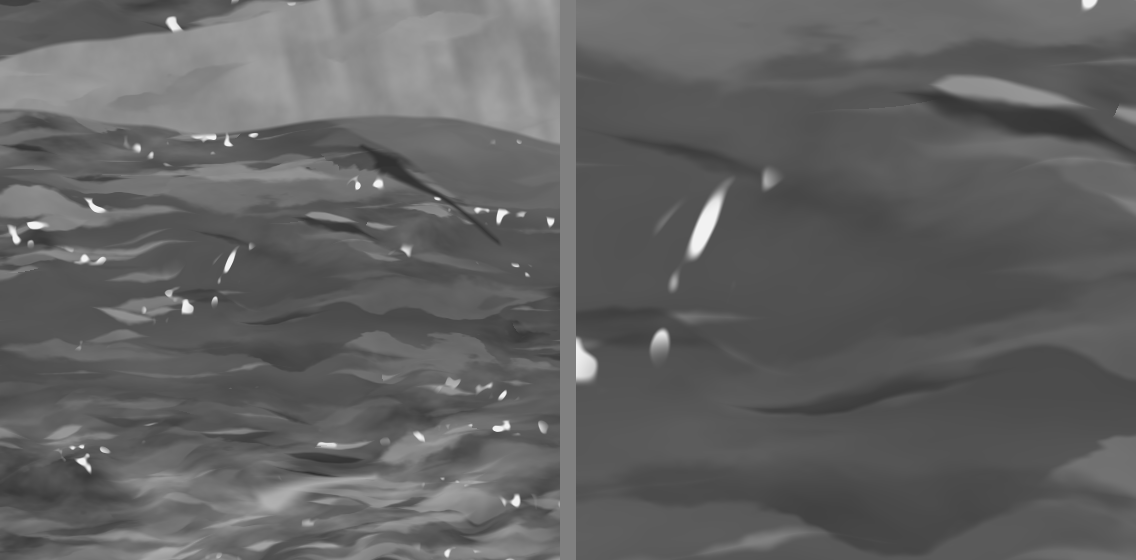
Left, the full canvas; right, a detail of the centre.
A WebGL 2 fragment shader for this texture:

```glsl
#version 300 es
precision highp float;
// Grey layered rock: a pale striated band above dark, nearly level slabs.
// Warped, stretched noise gives the bedding; scattered tapered shards give
// ledges, facets and cracks; clustered specks give the glints.

uniform vec2 u_resolution;
out vec4 fragColor;

vec4 hash4(vec2 cell, float seed) {
  vec4 q = fract(vec4(cell.xyx, seed) * vec4(0.1031, 0.1030, 0.0973, 0.1099));
  q += dot(q, q.wzxy + 33.33);
  return fract((q.xxyz + q.yzzw) * q.zywx);
}

float noise(vec2 p) {
  vec2 cell = floor(p), f = fract(p);
  f = f * f * (3.0 - 2.0 * f);
  float bottom = mix(hash4(cell, 1.7).x, hash4(cell + vec2(1, 0), 1.7).x, f.x);
  float top = mix(hash4(cell + vec2(0, 1), 1.7).x, hash4(cell + vec2(1, 1), 1.7).x, f.x);
  return mix(bottom, top, f.y);
}

float fbm(vec2 p) {
  float sum = 0.0, weight = 0.55;
  for (int i = 0; i < 4; i++) {
    sum += weight * noise(p);
    p = mat2(1.96, 0.2, -0.2, 1.96) * p + vec2(17.3, 9.1);
    weight *= 0.47;
  }
  return sum;
}

// Lays tapered, slightly tilted lenses over the tone, one or none per cell.
float addShards(float tone, vec2 p, vec2 size, float seed, float density,
                float tilt, vec2 toneRange, float opacity) {
  vec2 home = floor(p / size);
  float ragged = (fbm(p * vec2(18.0, 36.0) + seed) - 0.5) * size.y * 0.6;
  float mottle = 0.12 * (fbm(p * vec2(13.0, 30.0) + seed * 3.0) - 0.5);
  for (int j = -1; j <= 1; j++)
  for (int i = -1; i <= 1; i++) {
    vec2 cell = home + vec2(i, j);
    vec4 place = hash4(cell, seed), form = hash4(cell, seed + 5.3);
    if (place.x > density) continue;
    vec2 d = p - (cell + 0.2 + 0.6 * place.yz) * size;
    d.y -= d.x * (tilt + (place.w - 0.5) * 0.3);
    float along = d.x / (size.x * (0.45 + 0.4 * form.x));
    float taper = max(0.0, 1.0 - along * along) * (1.0 + 1.4 * (form.y - 0.5) * along);
    float halfHeight = size.y * (0.14 + 0.3 * form.z) * taper;
    float inside = halfHeight - abs(d.y) + ragged * taper;
    float across = clamp(d.y / (halfHeight + 0.002), -1.0, 1.0);
    float shade = mix(toneRange.x, toneRange.y, form.w) + 0.05 * across * (form.x - 0.4) + mottle;
    // One side stays crisp while the other fades out.
    float softness = mix(0.006, min(0.03, 0.3 * size.y), smoothstep(-0.5, 0.5, across * (form.y - 0.3) * 2.0));
    tone = mix(tone, shade, smoothstep(0.0, max(softness, 0.006), inside) * opacity);
  }
  return tone;
}

// Small irregular bright specks, kept to tight clusters along the bedding.
float glints(vec2 p) {
  float cluster = smoothstep(0.74, 0.88, noise(p * vec2(8.0, 23.0) + 4.7));
  float specks = noise(p * vec2(74.0, 62.0)) * noise(mat2(0.8, 0.6, -0.6, 0.8) * p * 58.0 + 9.0);
  return cluster * smoothstep(0.36, 0.58, specks);
}

// Tapered splinter from a to b, thickest at a.
float splinter(vec2 p, vec2 a, vec2 b, float width, float soft) {
  vec2 ab = b - a;
  float t = clamp(dot(p - a, ab) / dot(ab, ab), 0.0, 1.0);
  float thickness = width * (0.2 + 0.8 * (1.0 - t) * (1.0 - t));
  return smoothstep(soft, -soft, length(p - a - ab * t) - thickness);
}

void main() {
  vec2 uv = gl_FragCoord.xy / u_resolution;
  vec2 p = uv;
  p.y += 0.05 * (noise(uv * vec2(3.0, 5.0)) - 0.5) + 0.024 * (noise(uv * vec2(13.0, 18.0)) - 0.5);
  p.x += 0.06 * (noise(uv * vec2(6.0, 12.0) + 31.0) - 0.5);

  // Dark bedding, rougher in patches and toward the bottom.
  float lower = smoothstep(0.33, 0.13, uv.y + 0.12 * (noise(uv * 4.0) - 0.5));
  float rough = max(lower, smoothstep(0.5, 0.75, noise(uv * vec2(4.0, 9.0) + 12.0)));
  float tone = 0.335 + 0.05 * lower + 0.16 * (fbm(p * vec2(3.0, 11.0)) - 0.5);
  tone += (0.03 + 0.25 * rough) * (fbm(p * vec2(14.0, 34.0) + 7.0) - 0.5);

  // Broad facets, then ledges, then slivers and dark gaps.
  tone = addShards(tone, p, vec2(0.46, 0.14), 3.0, 0.6, 0.0, vec2(0.29, 0.50), 0.85);
  tone = addShards(tone, p, vec2(0.30, 0.07), 8.0, 0.5, 0.02, vec2(0.27, 0.58), 0.85);
  tone = addShards(tone, p, vec2(0.18, 0.04), 13.0, 0.36, 0.04, vec2(0.31, 0.62), 0.85);
  tone = addShards(tone, p, vec2(0.09, 0.027), 19.0, 0.08 + 0.35 * rough, 0.05, vec2(0.33, 0.64), 0.8);
  tone = addShards(tone, p, vec2(0.11, 0.035), 23.0, 0.06, -0.08, vec2(0.17, 0.25), 0.8);

  // Tilted, more contrasty rubble at the bottom.
  vec2 leaning = vec2(p.x, p.y - 0.3 * p.x);
  tone += 0.42 * lower * (fbm(leaning * vec2(7.0, 18.0) + 5.0) - 0.47);
  tone = addShards(tone, p, vec2(0.24, 0.09), 29.0, 0.45, 0.3, vec2(0.30, 0.64), 0.75 * lower);
  tone = addShards(tone, p, vec2(0.11, 0.05), 34.0, 0.35, 0.25, vec2(0.24, 0.70), 0.7 * lower);
  tone = mix(tone, 0.72, 0.85 * splinter(p, vec2(0.47, 0.10), vec2(0.64, 0.165), 0.02, 0.012));

  // Smooth grey facet on the right, split along its lower side.
  float facet = smoothstep(-0.006, 0.006, p.y - 0.74 + 0.55 * (p.x - 0.65))
              * smoothstep(0.52, 0.64, p.x) * smoothstep(0.6, 0.66, p.y);
  tone = mix(tone, 0.42 + 0.14 * (fbm(p * vec2(5.0, 12.0)) - 0.5), facet * 0.9);
  float split = max(splinter(p, vec2(0.68, 0.695), vec2(0.9, 0.585), 0.014, 0.006),
                    splinter(p, vec2(0.69, 0.69), vec2(0.63, 0.73), 0.016, 0.006));
  tone = mix(tone, 0.18, split * 0.9);

  // Pale band with upright grain, under a dark wedge at the top left.
  float wobble = 0.014 * (noise(uv * vec2(11.0, 3.0)) - 0.5);
  float floorLine = 0.785 + 0.02 * sin(uv.x * 9.0 - 4.7) - 0.02 * uv.x * uv.x + wobble;
  float roofLine = 0.895 + 0.175 * uv.x + 0.012 * sin(uv.x * 14.0) + wobble;
  float grain = noise(vec2(uv.x * 40.0 + uv.y * 9.0, uv.y * 9.0)) - 0.5;
  float pale = 0.57 + 0.15 * (fbm(uv * vec2(6.0, 11.0) + 3.0) - 0.5);
  pale += grain * 0.10 * smoothstep(0.3, 0.6, uv.x);
  pale += 0.08 * (fbm(uv * vec2(24.0, 20.0)) - 0.5);
  pale = addShards(pale, p, vec2(0.24, 0.08), 47.0, 0.45, 0.2, vec2(0.48, 0.65), 0.6);
  float band = smoothstep(-0.004, 0.005, uv.y - floorLine)
             * smoothstep(0.006, -0.005, uv.y - roofLine);
  tone = mix(tone, pale, band);

  tone = mix(tone, 0.95, glints(p) * (1.0 - band));
  fragColor = vec4(vec3(clamp(tone, 0.14, 1.0)), 1.0);
}
```
